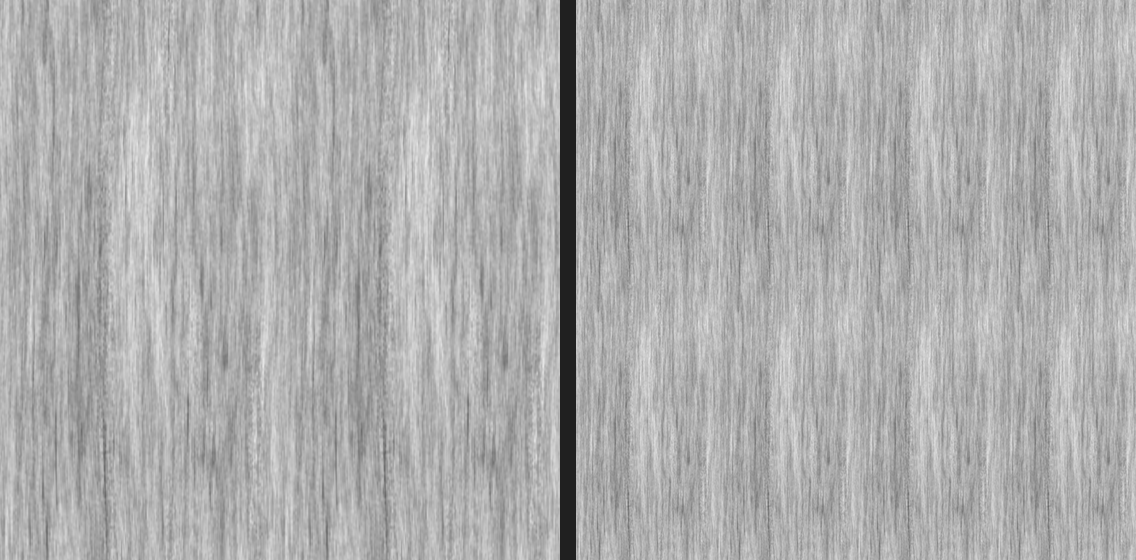
Left, the tile; right, the same tile 2 across and 2 down.
This texture is drawn by a Shadertoy shader. Its source:

```glsl
// Pale grey wood veneer with fine vertical grain, dark pores and soft light bands.
#define TILES_X 2.0
#define BASE_TONE 0.693
#define BAND_AMOUNT 0.062
#define STREAK_AMOUNT 0.048
#define FIBRE_AMOUNT 0.068
#define GRAIN_AMOUNT 0.062
#define FLECK_AMOUNT 0.035
#define PORE_DEPTH 0.15
#define DRIFT 0.014

float hash(vec2 p) {
    return fract(sin(dot(p, vec2(127.1, 311.7))) * 43758.5);
}

// Wrapping noise along one column; each column starts at its own height.
float columnNoise(float column, float y, vec2 cells, float seed) {
    column = mod(column, cells.x) + seed * 17.0;
    y = y * cells.y + hash(vec2(column, seed + 0.37)) * cells.y;
    float row = floor(y);
    float a = hash(vec2(column, mod(row, cells.y)));
    float b = hash(vec2(column, mod(row + 1.0, cells.y)));
    return mix(a, b, smoothstep(0.0, 1.0, y - row)) * 2.0 - 1.0;
}

// Smooth signed noise, stretched by the number of cells across and up one tile.
float streaks(vec2 p, vec2 cells, float seed) {
    float x = p.x * cells.x;
    float column = floor(x);
    return mix(columnNoise(column, p.y, cells, seed),
               columnNoise(column + 1.0, p.y, cells, seed),
               smoothstep(0.0, 1.0, x - column));
}

void mainImage(out vec4 fragColor, in vec2 fragCoord) {
    vec2 p = fragCoord / iResolution.xy * vec2(TILES_X, 1.0);

    // Slight sideways wander of the grain
    p.x += DRIFT * streaks(p, vec2(3.0, 3.0), 1.0);

    // Broad light and dark bands
    float tone = BASE_TONE;
    tone += BAND_AMOUNT * streaks(p, vec2(6.0, 3.0), 2.0);
    tone += STREAK_AMOUNT * streaks(p, vec2(19.0, 4.0), 3.0);

    // Long streaks and fine fibres
    tone += STREAK_AMOUNT * streaks(p, vec2(53.0, 5.0), 4.0);
    tone += FIBRE_AMOUNT * streaks(p, vec2(116.0, 11.0), 5.0);
    tone += GRAIN_AMOUNT * streaks(p, vec2(190.0, 48.0), 6.0);

    // Short flecks, rougher inside a few narrow bands
    float rough = smoothstep(0.2, 0.7, streaks(p, vec2(13.0, 2.0), 7.0));
    tone += FLECK_AMOUNT * (1.0 + rough) * streaks(p, vec2(150.0, 170.0), 8.0);

    // Thin dark pore lines, gathered in groups
    float group = smoothstep(-0.5, 0.6, streaks(p, vec2(15.0, 3.0), 9.0));
    float pore = smoothstep(0.4, 0.95, streaks(p, vec2(88.0, 9.0), 10.0));
    tone -= PORE_DEPTH * pore * mix(0.3, 1.0, group);

    fragColor = vec4(vec3(clamp(tone, 0.0, 1.0)), 1.0);
}
```
